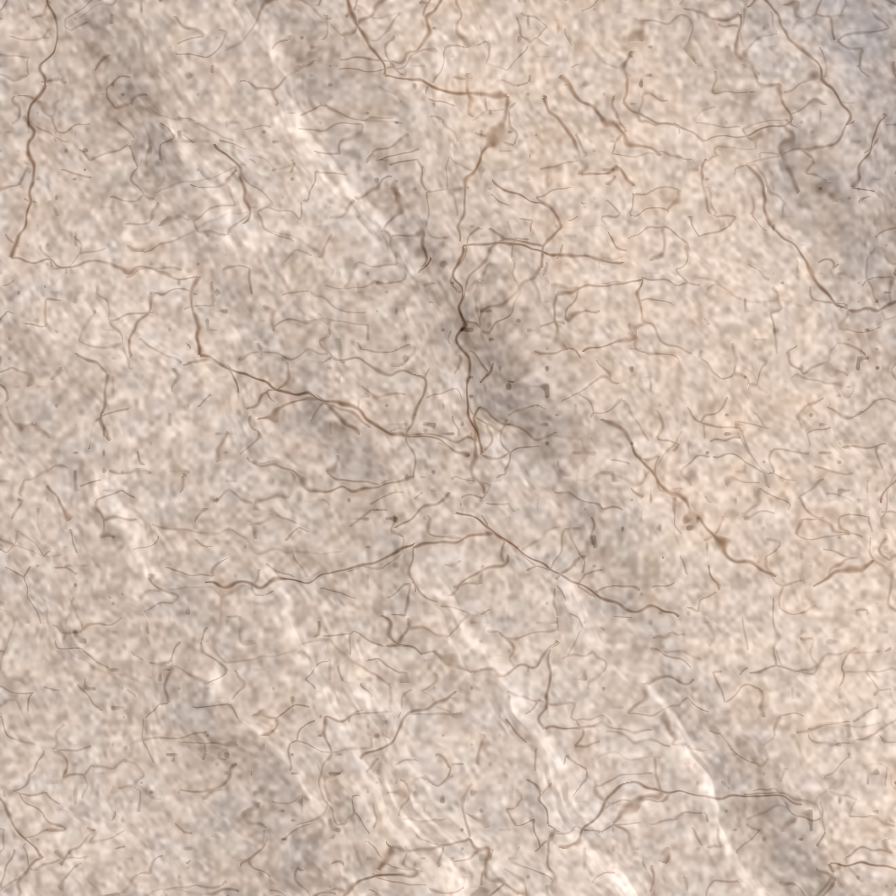
Reproduce this texture procedurally as a WebGL 1 fragment shader.

```glsl
precision highp float;
// Weathered beige stone: slanted grey veins and pale scratches over a fine grain,
// crossed by a net of thin brown cracks. Veins are soft bands in rotated coordinates,
// grain is value noise, cracks are warped Voronoi borders that are randomly left out.
uniform vec2 u_resolution;

#define STONE vec3(0.833, 0.761, 0.709)
#define CRACK_INK vec3(0.88, 1.0, 1.08)
#define VEIN_DIR vec2(0.515, -0.857)
#define GRAIN 0.27
#define CLOUDS 0.14
#define VEIN_DEPTH 0.13
#define STREAK_LIGHT 0.17
#define CRACK_DEPTH 0.27
#define CRACK_WIDTH 0.0034
#define WARP 0.035

float hash(vec2 p) {
  return fract(sin(dot(p, vec2(127.1, 311.7))) * 43758.5453);
}

vec2 hash2(vec2 p) {
  return vec2(hash(p), hash(p + 41.3));
}

float noise(vec2 p) {
  vec2 i = floor(p), f = fract(p);
  f = f * f * (3.0 - 2.0 * f);
  float low = mix(hash(i), hash(i + vec2(1.0, 0.0)), f.x);
  float high = mix(hash(i + vec2(0.0, 1.0)), hash(i + 1.0), f.x);
  return mix(low, high, f.y);
}

float fbm(vec2 p) {
  float sum = 0.0, amp = 0.5;
  for (int i = 0; i < 4; i++) {
    sum += amp * noise(p);
    p = p * 2.07 + 17.3;
    amp *= 0.5;
  }
  return sum / 0.9375;
}

// Soft band across the vein direction
float band(float x, float center, float width) {
  float d = (x - center) / width;
  return exp(-d * d);
}

// Crack darkness along Voronoi borders; only a share of the borders is kept
float cracks(vec2 p, float scale, float share, float width) {
  p *= scale;
  vec2 cell = floor(p), near1 = vec2(0.0), near2 = vec2(0.0);
  float d1 = 9.0, d2 = 9.0;
  for (int y = -1; y <= 1; y++) {
    for (int x = -1; x <= 1; x++) {
      vec2 id = cell + vec2(float(x), float(y));
      vec2 site = id + 0.1 + 0.8 * hash2(id);
      float d = dot(site - p, site - p);
      if (d < d1) {
        d2 = d1; near2 = near1;
        d1 = d; near1 = site;
      } else if (d < d2) {
        d2 = d; near2 = site;
      }
    }
  }
  float border = (d2 - d1) / (2.0 * max(length(near2 - near1), 0.05)) / scale;
  float pick = hash(floor((near1 + near2) * 50.0 + 0.5) * 0.13);
  float kept = smoothstep(1.0 - share, 1.15 - share, pick);
  float w = max(width, 1.4 / u_resolution.y);
  return kept * (1.0 - smoothstep(0.0, w, border));
}

void main() {
  vec2 p = gl_FragCoord.xy / u_resolution.y;
  vec2 wobble = vec2(fbm(p * 9.0), fbm(p * 9.0 + 31.7)) - 0.5;
  vec2 jitter = vec2(noise(p * 55.0), noise(p * 55.0 + 9.1)) - 0.5;

  // Rotated coordinates: x across the veins, y along them
  vec2 v = vec2(dot(p, vec2(-VEIN_DIR.y, VEIN_DIR.x)), dot(p, VEIN_DIR));
  v.x = dot(p, vec2(-VEIN_DIR.y, VEIN_DIR.x)) + wobble.x * 0.05;

  // Grey veins, broken into patches along their length
  float veins = band(v.x, 0.78, 0.04) + 0.8 * band(v.x, 0.59, 0.035)
    + 0.8 * band(v.x, 0.31, 0.07) + 0.9 * band(v.x, 1.2, 0.05);
  veins *= smoothstep(0.25, 0.7, fbm(v * vec2(16.0, 5.0) + 3.0));

  // Pale scratches, sharp across and long along the veins
  float streaks = band(v.x, 0.45, 0.035) + band(v.x, 0.60, 0.02)
    + band(v.x, 0.735, 0.018) + 0.7 * band(v.x, 0.34, 0.014);
  float fibre = noise(v * vec2(95.0, 11.0)) * 0.65 + noise(v * vec2(200.0, 40.0)) * 0.35;
  streaks *= smoothstep(0.35, 0.65, fibre) * smoothstep(0.38, 0.58, noise(v * vec2(9.0, 7.0) + 5.0));

  // Fine grain, partly drawn out along the veins
  float grain = 0.5 * noise(v * vec2(210.0, 120.0)) + 0.5 * noise(p * 165.0 + 7.0)
    + 0.35 * noise(p * 75.0 + 2.0) - 0.675;
  float specks = smoothstep(0.86, 0.97, noise(p * 95.0 + 60.0)) * noise(p * 12.0);

  // Three sizes of crack, fading in and out
  vec2 c = p * vec2(0.85, 1.15) + wobble * WARP * 2.0 + jitter * 0.012;
  float patches = smoothstep(0.3, 0.6, noise(p * 6.0 + 12.0));
  float crack = cracks(c, 5.0, 0.4, CRACK_WIDTH);
  crack = max(crack, 0.75 * cracks(c + 3.7, 13.0, 0.45, CRACK_WIDTH) * mix(0.4, 1.0, patches));
  crack = max(crack, 0.55 * cracks(c + 8.2, 32.0, 0.5, CRACK_WIDTH * 0.85));
  crack *= 0.55 + 0.6 * noise(p * 28.0);

  // Warm peach to the right, blue grey in the top right corner
  float warm = smoothstep(0.72, 0.95, v.x) * (1.0 - smoothstep(1.05, 1.2, v.x));
  float corner = smoothstep(1.15, 1.38, v.x);
  float tone = GRAIN * grain + CLOUDS * (fbm(p * 4.0 + 1.5) - 0.5) + STREAK_LIGHT * streaks
    - VEIN_DEPTH * veins - 0.22 * specks + 0.045 * warm - 0.13 * corner
    - 0.035 * (1.0 - smoothstep(0.2, 0.5, v.x));
  vec3 color = STONE + tone - CRACK_DEPTH * crack * CRACK_INK;
  color += vec3(0.012, 0.0, -0.012) * (warm + 2.0 * (noise(p * 40.0) - 0.5));
  color += vec3(-0.03, 0.0, 0.035) * (corner + 0.3 * veins);
  gl_FragColor = vec4(clamp(color, 0.0, 1.0), 1.0);
}
```
